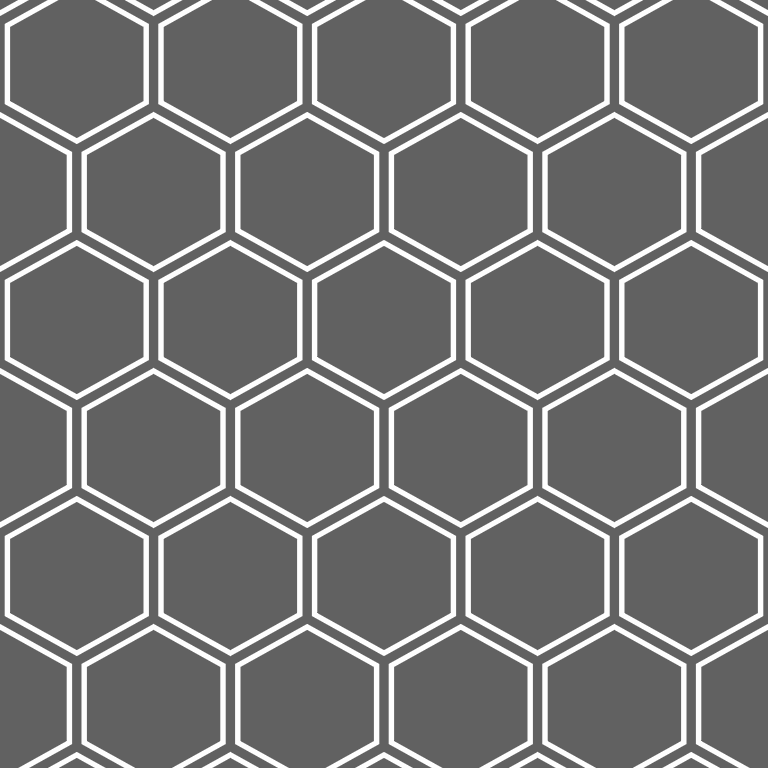
This pattern is drawn by a three.js fragment shader. Its source:

```glsl
// Honeycomb of separate white hexagon outlines on flat grey, five across and six rows down.
// Two offset rectangular lattices supply the hexagon centres; the nearest one gives a
// hexagonal distance, and a band of that distance is drawn as the outline.

varying vec2 vUv;

const float COLUMNS = 5.0;
const float ROWS = 6.0;               // even, so the staggered rows wrap
const float OUTER_RADIUS = 0.4695;    // centre to flat side, in column widths
const float INNER_RADIUS = 0.4342;
const vec3 GROUND = vec3(0.38);
const vec3 LINE = vec3(0.995);

// Offset from the nearest point of a rectangular lattice through the origin.
vec2 latticeOffset(vec2 p, vec2 period) {
  return (fract(p / period + 0.5) - 0.5) * period;
}

// Distance to a pointy-top hexagon's centre, measured towards its sides.
// The slant makes neighbouring rows meet halfway at the given row spacing.
float hexDistance(vec2 p, float rowSpacing) {
  p = abs(p);
  return max(p.x, 0.5 * p.x + 0.75 * p.y / rowSpacing);
}

// Antialiased coverage of the region where value exceeds edge.
float above(float edge, float value, float pixel) {
  return clamp((value - edge) / pixel + 0.5, 0.0, 1.0);
}

void main() {
  // One unit is one column width; the lowest row is centred half a row up.
  float rowSpacing = COLUMNS / ROWS;
  vec2 p = vUv * COLUMNS - vec2(0.0, 0.5 * rowSpacing);
  vec2 period = vec2(1.0, 2.0 * rowSpacing);

  // Nearest hexagon among the even and the staggered rows
  float evenRow = hexDistance(latticeOffset(p, period), rowSpacing);
  float oddRow = hexDistance(latticeOffset(p - 0.5 * period, period), rowSpacing);
  float d = min(evenRow, oddRow);

  // Outline between the inner and outer hexagon
  float pixel = max(length(vec2(dFdx(d), dFdy(d))), 1e-5);
  float outline = above(INNER_RADIUS, d, pixel) - above(OUTER_RADIUS, d, pixel);

  gl_FragColor = vec4(mix(GROUND, LINE, outline), 1.0);
}
```
